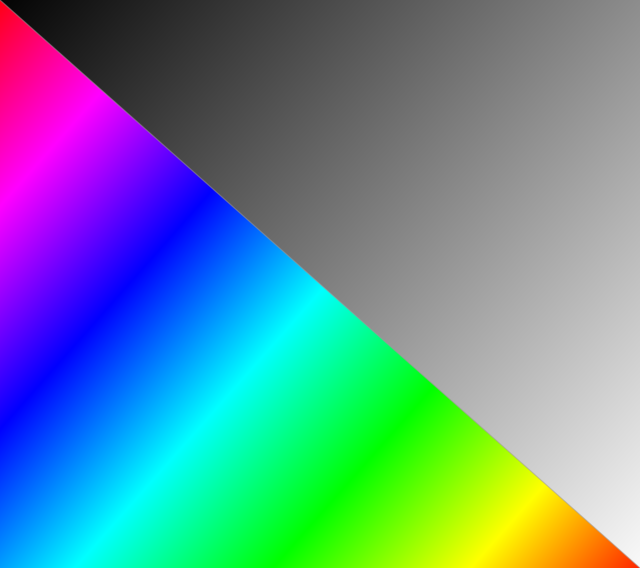
A WebGL 2 fragment shader for this background:

```glsl
#version 300 es
precision highp float;
// Canvas split along its diagonal: a hue ramp below, a grey ramp above.
uniform vec2 u_resolution;
out vec4 fragColor;

// Fully saturated colour for a hue in 0..1
vec3 hueColor(float hue) {
  return clamp(abs(mod(6.0 * hue + vec3(0.0, 4.0, 2.0), 6.0) - 3.0) - 1.0, 0.0, 1.0);
}

void main() {
  // Position from the top left, in canvas heights
  vec2 size = vec2(u_resolution.x / u_resolution.y, 1.0);
  vec2 p = gl_FragCoord.xy / u_resolution.y;
  p.y = 1.0 - p.y;

  // Progress along the diagonal, with a small margin at both ends
  float along = dot(p, size) / dot(size, size);
  float ramp = (along + 0.013) / 1.038;

  // Signed distance to the diagonal, positive in the upper half
  float side = dot(p, vec2(size.y, -size.x)) / length(size);
  float pixel = 1.0 / u_resolution.y;

  vec3 color = mix(hueColor(1.0 - ramp), vec3(ramp), smoothstep(-0.7 * pixel, 0.7 * pixel, side));

  // Faint pale hairline on the seam
  float seam = 1.0 - smoothstep(0.0, max(0.0022, pixel), abs(side));
  color = mix(color, vec3(0.62, 0.6, 0.6), 0.5 * seam);

  fragColor = vec4(color, 1.0);
}
```
